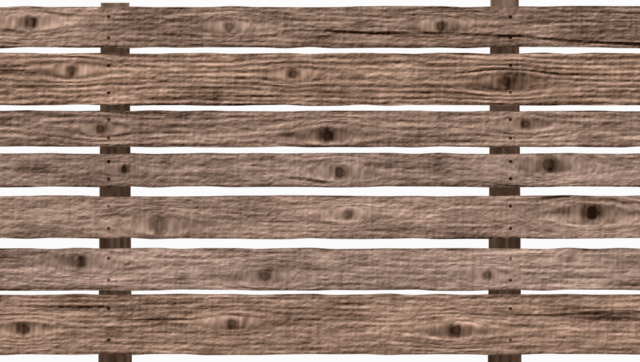
Give the GLSL for this texture, as a WebGL 1 fragment shader.

```glsl
precision highp float;
// Weathered fence: seven rough boards nailed across two dark posts on white.
// Each board has its own span, tone, ring figure and knots; stretched noise
// makes the fibres, which bend around the knots. Unit: canvas height.
uniform vec2 u_resolution;

// Boards from top to bottom: four in A, three in B (last entry unused)
const vec4 CENTER_A = vec4(0.925, 0.781, 0.644, 0.530);
const vec4 CENTER_B = vec4(0.400, 0.256, 0.104, 0.0);
const vec4 HALF_A = vec4(0.0565, 0.0715, 0.0495, 0.0460);
const vec4 HALF_B = vec4(0.0588, 0.0577, 0.0830, 0.0);
const vec4 FIGURE_A = vec4(0.10, 0.20, 0.13, 0.05);
const vec4 FIGURE_B = vec4(0.05, 0.06, 0.11, 0.0);
const vec4 TONE_A = vec4(0.66, 0.70, 0.65, 0.69);
const vec4 TONE_B = vec4(0.75, 0.74, 0.69, 0.0);
const vec4 KNOT_SHIFT_A = vec4(0.10, 0.30, 0.50, 0.53);
const vec4 KNOT_SHIFT_B = vec4(0.67, 0.33, 0.15, 0.0);
const float KNOT_STEP = 0.59;
const float RING_FREQUENCY = 400.0;
const float POST_X = 0.318;
const float POST_STEP = 1.076;
const float NAIL_RADIUS = 0.0042;
const vec4 CRACK = vec4(0.85, 0.92, 1.77, 0.88); // start, end

const vec3 BACKGROUND = vec3(0.985);
const vec3 WOOD_DARK = vec3(0.19, 0.13, 0.09);
const vec3 WOOD_LIGHT = vec3(0.73, 0.61, 0.54);

float hash(vec2 p) {
  vec3 q = fract(vec3(p.xyx) * 0.1031);
  q += dot(q, q.yzx + 33.33);
  return fract((q.x + q.y) * q.z);
}

float noise(vec2 p) {
  vec2 i = floor(p), f = fract(p);
  f = f * f * (3.0 - 2.0 * f);
  return mix(mix(hash(i), hash(i + vec2(1.0, 0.0)), f.x),
             mix(hash(i + vec2(0.0, 1.0)), hash(i + 1.0), f.x), f.y);
}

// Entry i of the eight values held in a and b
float pick(float i, vec4 a, vec4 b) {
  vec4 slot = vec4(0.0, 1.0, 2.0, 3.0);
  return dot(a, 1.0 - step(0.5, abs(slot - i)))
       + dot(b, 1.0 - step(0.5, abs(slot + 4.0 - i)));
}

float bumps(vec2 p) {
  return 0.6 * noise(p * vec2(65.0, 120.0)) + 0.4 * noise(p * vec2(130.0, 210.0));
}

// Brightness of board i, 0 dark to 1 light
float boardTone(vec2 p, float i, float center, float halfHeight) {
  vec2 seed = vec2(i * 17.3 + 5.0, i * 31.7 + 9.0);
  vec2 grain = p;
  float knotShade = 0.0;

  // Knots: dark core, ring, and fibres pushed apart
  for (int j = 0; j < 3; j++) {
    vec2 id = vec2(float(j) + 3.0, i + 11.0);
    float shift = pick(i, KNOT_SHIFT_A, KNOT_SHIFT_B) + 0.2 * (hash(id) - 0.5);
    vec2 knot = vec2((float(j) + shift) * KNOT_STEP,
                     center + halfHeight * (hash(id + 40.0) - 0.5) * 0.8);
    float radius = mix(0.010, 0.021, hash(id + 70.0));
    vec2 d = p - knot;
    vec2 stretched = d * vec2(0.35, 1.0);
    grain.y -= d.y * exp(-dot(stretched, stretched) / (radius * radius * 5.0));
    float e = length(d * vec2(0.9, 1.0)) / radius + 0.35 * (noise(p * 90.0) - 0.5);
    knotShade += 0.42 * (1.0 - smoothstep(0.6, 1.0, e));
    knotShade += 0.22 * exp(-8.0 * (e - 1.0) * (e - 1.0));
  }

  // Fibres, annual rings, rough lit surface, saw marks and stains
  vec2 g = grain + seed;
  float fibre = 0.5 * noise(g * vec2(8.0, 105.0)) + 0.5 * noise(g * vec2(28.0, 180.0));
  float rings = sin((grain.y - center) * RING_FREQUENCY
                    + 16.0 * noise(g * vec2(1.8, 9.0)) + 2.0 * noise(g * vec2(12.0, 40.0)));
  float relief = bumps(g) - bumps(g + vec2(-0.003, 0.004));
  float saw = noise(g * vec2(140.0, 14.0)) - 0.5;
  float stain = noise(g * vec2(3.5, 14.0)) - 0.5;
  float split = smoothstep(0.80, 0.95, noise(g * vec2(4.0, 85.0) + 50.0));
  float tone = pick(i, TONE_A, TONE_B) + 0.70 * (fibre - 0.5) + 0.50 * relief
             + 0.14 * saw + 0.26 * stain - 0.28 * split
             + pick(i, FIGURE_A, FIGURE_B) * rings - knotShade;

  // Worn upper and lower edges
  float y = p.y - center;
  tone -= 0.32 * (1.0 - smoothstep(0.0, 0.009, halfHeight + y));
  return tone - 0.16 * (1.0 - smoothstep(0.0, 0.006, halfHeight - y));
}

void main() {
  vec2 p = gl_FragCoord.xy / u_resolution.y;
  float aa = 1.0 / u_resolution.y;
  vec3 color = BACKGROUND;

  // Posts, slightly wider at the foot, with pale weathered heads
  for (int k = 0; k < 2; k++) {
    float side = float(k);
    float x = abs(p.x - POST_X - POST_STEP * side) - 0.046 + 0.007 * p.y;
    float cover = 1.0 - smoothstep(-aa, aa, max(x, p.y - 0.992 - 0.01 * side));
    float tone = 0.02 + 0.3 * noise(p * vec2(110.0, 18.0)) + 0.3 * step(0.98, p.y);
    color = mix(color, mix(WOOD_DARK, WOOD_LIGHT, tone), cover);
  }

  for (int n = 0; n < 7; n++) {
    float i = float(n);
    float center = pick(i, CENTER_A, CENTER_B);
    float halfHeight = pick(i, HALF_A, HALF_B);
    float edge = abs(p.y - center) - halfHeight
               + 0.004 * (noise(vec2(p.x * 14.0, i * 9.0 + step(center, p.y))) - 0.5);
    if (edge > aa) continue;
    float tone = boardTone(p, i, center, halfHeight);

    // Two nails at each post
    for (int k = 0; k < 2; k++) {
      float x = POST_X + POST_STEP * float(k) + mix(-0.018, 0.016, float(k));
      vec2 d = vec2(p.x - x, abs(p.y - center) - 0.52 * halfHeight);
      tone -= 0.65 * (1.0 - smoothstep(NAIL_RADIUS - aa, NAIL_RADIUS + aa, length(d)));
    }

    // Long slanting crack in the top board
    float along = (p.x - CRACK.x) / (CRACK.z - CRACK.x);
    float crackY = mix(CRACK.y, CRACK.w, along) + 0.012 * (noise(vec2(p.x * 7.0, 2.0)) - 0.5);
    float crack = 1.0 - smoothstep(0.001, 0.001 + 2.0 * aa, abs(p.y - crackY));
    tone -= 0.5 * crack * smoothstep(0.0, 0.1, along) * (1.0 - step(0.5, i));

    vec3 wood = mix(WOOD_DARK, WOOD_LIGHT, clamp(tone, -0.1, 1.25));
    wood *= mix(vec3(1.02, 0.99, 0.96), vec3(0.99, 1.0, 1.02), hash(vec2(i, 4.0)));
    color = mix(color, wood, 1.0 - smoothstep(-aa, aa, edge));
  }
  gl_FragColor = vec4(color, 1.0);
}
```
